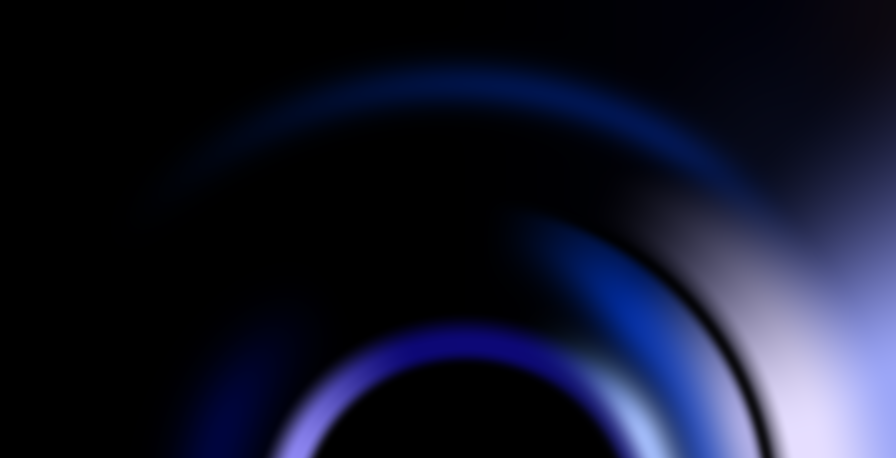
A WebGL 1 fragment shader for this background:

```glsl
precision highp float;
// Soft concentric arcs of blue and lilac light sweeping around a black disc.
uniform vec2 u_resolution;

const vec3 NAVY = vec3(0.0, 0.08, 0.30);
const vec3 COBALT = vec3(0.0, 0.17, 0.62);
const vec3 INDIGO = vec3(0.05, 0.03, 0.46);
const vec3 TEAL = vec3(0.08, 0.30, 0.55);
const vec3 ICE = vec3(0.62, 0.72, 0.96);
const vec3 LILAC = vec3(0.56, 0.53, 0.95);
const vec3 PERIWINKLE = vec3(0.61, 0.65, 0.97);
const vec3 PEARL = vec3(0.90, 0.87, 1.0);

// Gaussian ridge at radius mid with separate inner and outer widths.
float ridge(float r, float mid, float inner, float outer) {
  float t = (r - mid) / (r < mid ? inner : outer);
  return exp(-t * t);
}

// Radius and clockwise angle from straight up.
vec2 polar(vec2 p, vec2 center) {
  vec2 d = p - center;
  return vec2(length(d), atan(d.x, d.y));
}

// Layers light without overshooting white.
vec3 screen(vec3 base, vec3 light) {
  return base + light * (1.0 - base);
}

// Wide, faint arc across the top and the dim glow at lower left.
vec3 faintArcs(float r, float a) {
  float sweep = smoothstep(-0.95, 0.25, a) * (1.0 - smoothstep(0.45, 1.0, a));
  vec3 light = NAVY * ridge(r, 0.94, 0.048, 0.050) * sweep;
  float left = smoothstep(0.45, 1.25, -a);
  return light + vec3(0.0, 0.02, 0.24) * left * ridge(r, 0.535, 0.09, 0.085);
}

// Bright sheet outside the thin dark seam.
vec3 outerSheet(float r, float a, float seam) {
  float far = smoothstep(0.80, 1.0, r);
  float start = mix(0.40, 0.70, far);
  float lit = smoothstep(start, mix(1.35, 1.28, far), a);
  vec3 tint = mix(PEARL, PERIWINKLE, far);
  tint *= mix(vec3(0.82, 0.82, 1.0), vec3(1.0), lit);
  return tint * lit * smoothstep(seam - 0.02, seam + 0.06, r);
}

// Cobalt streak and pale edge inside the seam.
vec3 innerSheet(float r, float a, float seam) {
  float inside = 1.0 - smoothstep(seam - 0.035, seam + 0.015, r);
  float mid = mix(0.63, 0.575, smoothstep(0.2, 0.9, a));
  vec3 streak = COBALT * ridge(r, mid, 0.075, 0.11) * smoothstep(0.08, 0.80, a);
  float paleLit = smoothstep(0.62, 1.32, a);
  vec3 pale = vec3(0.70, 0.66, 0.86) * paleLit * ridge(r, 0.675, 0.10, 0.10);
  return screen(streak, pale) * inside;
}

// Ring hugging the disc: indigo crown, lilac left end, icy right end.
vec3 discRing(float r, float a) {
  float body = smoothstep(0.345, 0.390, r) * (1.0 - smoothstep(0.405, 0.472, r));
  vec3 tint = mix(INDIGO, LILAC, smoothstep(0.25, 1.25, -a));
  tint *= mix(1.0, 0.75, smoothstep(0.2, 0.9, a));
  float lit = smoothstep(0.22, 1.12, a);
  vec3 ice = mix(TEAL, ICE, lit) * lit * ridge(r, 0.436, 0.042, 0.055);
  return screen(tint * body, ice);
}

void main() {
  vec2 p = gl_FragCoord.xy / u_resolution.y;
  float aspect = u_resolution.x / u_resolution.y;
  p.x += 0.5 * (1.954 - aspect);

  vec2 arc = polar(p, vec2(0.990, -0.124));
  vec2 ring = polar(p, vec2(1.015, -0.150));
  float seam = 0.695;

  // Near-black ground with a hint of navy and a warm top-right corner.
  vec3 color = vec3(0.004, 0.006, 0.045) * smoothstep(0.9, 1.8, p.x);
  color += vec3(0.045, 0.025, 0.015) * smoothstep(0.35, 0.0, distance(p, vec2(1.98, 0.98)));
  color += vec3(0.025, 0.035, 0.06) * smoothstep(0.4, 0.0, distance(p, vec2(1.72, 0.62)));

  color = screen(color, faintArcs(arc.x, arc.y));
  color = screen(color, outerSheet(arc.x, arc.y, seam));
  color = screen(color, innerSheet(arc.x, arc.y, seam));

  // Thin dark seam between the sheets.
  float seamLine = ridge(arc.x, seam, 0.012, 0.012) * smoothstep(0.2, 0.5, arc.y);
  color *= 1.0 - 0.80 * seamLine;

  color = screen(color, discRing(ring.x, ring.y));
  color *= smoothstep(0.335, 0.375, ring.x);
  gl_FragColor = vec4(color, 1.0);
}
```
